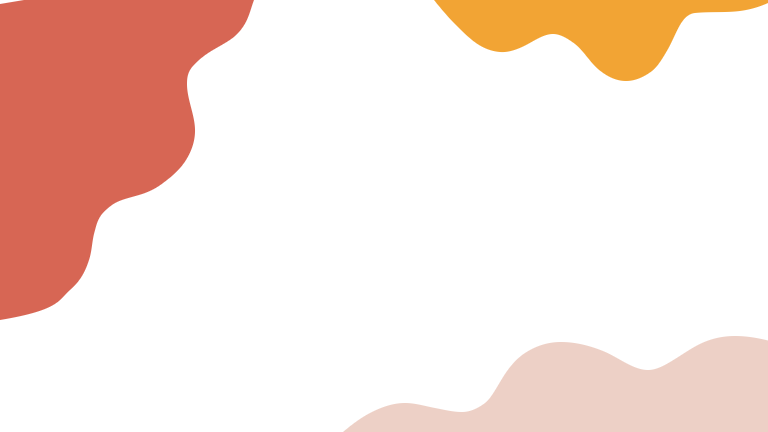
Give the GLSL for this background, as a Shadertoy shader.

```glsl
const int KNOTS = 15;

// Signed distance to a smooth curve v(t); each knot holds (t, v, slope).
// Positive where q.y is below the curve value.
float curveDistance(vec2 q, vec3 knots[KNOTS]) {
    vec3 a = knots[0], b = knots[1];
    for (int i = 1; i < KNOTS - 1; i++) {
        if (q.x > knots[i].x) {
            a = knots[i];
            b = knots[i + 1];
        }
    }
    float span = b.x - a.x;
    float t = clamp(q.x, a.x, b.x);
    float u = (t - a.x) / span;
    float w = 1.0 - u;

    // Cubic Hermite value and slope, extended straight past the ends
    float value = mix(a.y, b.y, u * u * (3.0 - 2.0 * u))
                + span * u * w * (a.z * w - b.z * u);
    float slope = 6.0 * u * w * (b.y - a.y) / span
                + a.z * w * (1.0 - 3.0 * u) + b.z * u * (3.0 * u - 2.0);
    value += (q.x - t) * slope;
    return (value - q.y) / sqrt(1.0 + slope * slope);
}

float coverage(float d) {
    return clamp(d * iResolution.y / 432.0 + 0.5, 0.0, 1.0);
}

void mainImage(out vec4 fragColor, in vec2 fragCoord) {
    // Canvas is 432 units high; y is measured down from the top
    vec2 p = vec2(fragCoord.x, iResolution.y - fragCoord.y) * 432.0 / iResolution.y;

    // Left blob: width as a function of depth, with a trimmed top corner
    float red = curveDistance(p.yx, vec3[KNOTS](
        vec3(0, 254, -0.38), vec3(36, 235, -1.1), vec3(50, 213, -1.7),
        vec3(66, 193, -0.9), vec3(84, 187, 0), vec3(132, 195, -0.03),
        vec3(160, 186, -0.62), vec3(180, 167, -1.3), vec3(193, 145, -2.6),
        vec3(199, 125, -3.2), vec3(209, 107, -1.2), vec3(232, 94.5, -0.28),
        vec3(260, 89, -0.33), vec3(290, 70, -1.15), vec3(320, 0, -6)));
    red = min(red, (p.y - 4.0 + p.x / 6.0) / 1.014);

    // Top blob: depth as a function of x
    float amber = curveDistance(p, vec3[KNOTS](
        vec3(434, 0, 1.25), vec3(455, 24, 1), vec3(476, 43, 0.7),
        vec3(500, 52, 0.08), vec3(522, 47, -0.45), vec3(553, 34, 0),
        vec3(575, 44, 0.75), vec3(598, 69, 0.85), vec3(626, 81, 0),
        vec3(652, 71, -0.75), vec3(668, 49, -1.75), vec3(680, 25, -1.7),
        vec3(695, 13, -0.1), vec3(735, 11.5, -0.08), vec3(768, 3, -0.45)));

    // Bottom blob: filled beneath its edge
    float blush = -curveDistance(p, vec3[KNOTS](
        vec3(343, 432, -0.85), vec3(370, 413, -0.52), vec3(405, 403, 0),
        vec3(435, 408, 0.19), vec3(462, 412, 0), vec3(485, 403, -0.75),
        vec3(505, 374, -1.5), vec3(525, 353, -0.65), vec3(561, 342, 0),
        vec3(603, 351, 0.4), vec3(648, 370, 0), vec3(675, 359, -0.62),
        vec3(702, 343, -0.45), vec3(735, 336, 0), vec3(768, 340.5, 0.25)));

    vec3 color = vec3(1.0);
    color = mix(color, vec3(0.845, 0.4, 0.328), coverage(red));
    color = mix(color, vec3(0.95, 0.645, 0.204), coverage(amber));
    color = mix(color, vec3(0.93, 0.816, 0.776), coverage(blush));
    fragColor = vec4(color, 1.0);
}
```
